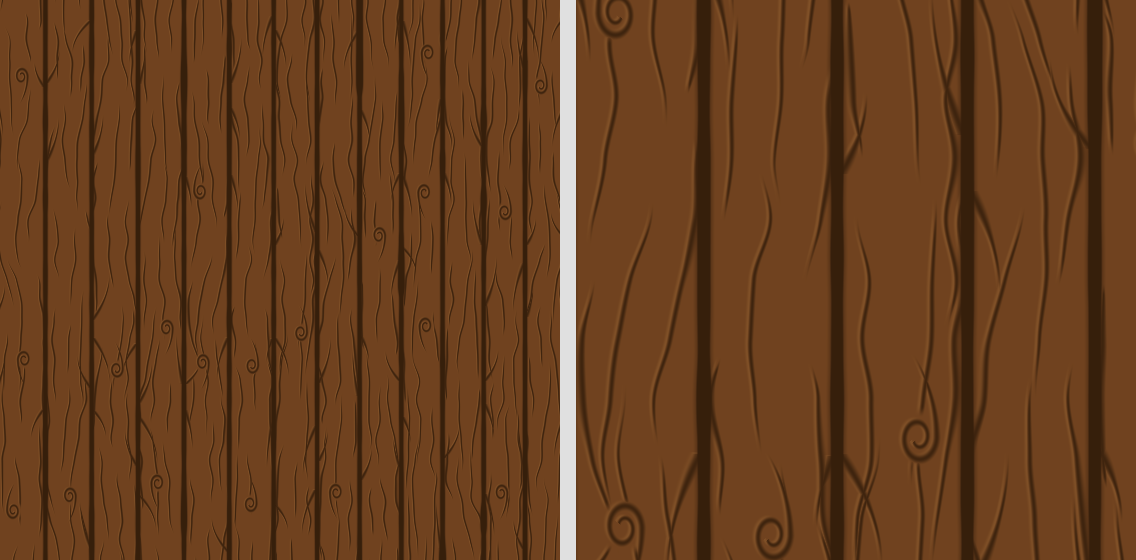
Left, the full canvas; right, a detail of the centre.
Reproduce this texture procedurally as a Shadertoy shader.

```glsl
// Brown wooden planks with dark gaps, wavy engraved grain, edge cracks and curls.
#define GAPS 12
#define GAP_HALF 0.0038
#define LANES 3.0
#define GRAIN_CELL 0.17
#define CRACK_CELL 0.14
#define CURL_CELL 0.25
#define CURL_PITCH 0.0055
#define LINE 0.0015
#define WOOD vec3(0.44, 0.26, 0.12)
#define SHADE vec3(0.31, 0.18, 0.08)
#define GROOVE vec3(0.21, 0.12, 0.045)
#define HIGHLIGHT vec3(0.53, 0.34, 0.17)

vec3 hash3(vec2 p) {
    vec3 q = fract(p.xyx * vec3(0.1031, 0.1030, 0.0973));
    q += dot(q, q.yxz + 33.33);
    return fract((q.xxy + q.yzz) * q.zyx);
}

float noise(float x, float seed) {
    float i = floor(x), f = fract(x);
    f *= f * (3.0 - 2.0 * f);
    return mix(hash3(vec2(i, seed)).x, hash3(vec2(i + 1.0, seed)).x, f);
}

// Centre of a gap; the spacing drifts slowly across the canvas.
float gapX(float i) {
    float drift = 0.0124 * sin(0.38 * i - 0.4);
    return 0.0859 + 0.0781 * i + drift - 0.012 * step(i, -0.5);
}

// Distance to the worn edge of a gap, negative inside.
float gapDistance(vec2 p, float i) {
    float bulge = hash3(vec2(i, 7.0)).x * smoothstep(0.6, 0.95, noise(p.y * 14.0, i));
    float ragged = noise(p.y * 35.0, i + 40.0) - 0.5;
    return abs(p.x - gapX(i)) - GAP_HALF - 0.003 * bulge - 0.0007 * ragged;
}

// Soft line that vanishes as its width reaches zero.
float stroke(float d, float width) {
    float soft = max(0.0008, 0.7 / iResolution.y);
    return (1.0 - smoothstep(0.0, width + soft, abs(d))) * smoothstep(0.0, 0.0008, width);
}

// Spiral of two turns with a bent tail.
float curl(vec2 q) {
    float t = q.y / 0.05;
    float tailX = 2.0 * CURL_PITCH - 0.014 * t * t;
    float tail = stroke(q.x - tailX, 1.4 * LINE * (1.0 - t) * step(0.0, t));
    q.y *= 0.75;
    float a = fract(atan(q.y, q.x) / 6.28319), r = length(q);
    float turn = a + clamp(round(r / CURL_PITCH - a), 0.0, 1.0);
    float spiral = stroke(r - CURL_PITCH * turn, 0.7 * LINE * turn) * step(0.6, turn);
    return max(tail, spiral);
}

// Engraved marks of one plank lying between l and r.
float engraving(vec2 p, float id, float l, float r) {
    float ink = 0.0, w = r - l;
    float edge = min(p.x - l, r - p.x);
    float widen = 1.0 + 1.6 * (1.0 - smoothstep(0.003, 0.013, edge));
    float flow = 0.022 * (noise(p.y * 7.0, id + 90.0) - 0.5);

    // Grain strokes in lanes that share the flow of the plank.
    for (float lane = 0.0; lane < LANES; lane++) {
        float column = id * LANES + lane;
        float offset = hash3(vec2(column, 3.0)).x;
        float row = floor(p.y / GRAIN_CELL + offset);
        for (float k = -1.0; k <= 1.0; k++) {
            vec2 cell = vec2(column, row + k);
            vec3 a = hash3(cell + 11.0), b = hash3(cell + 57.0);
            float y = p.y - (cell.y + 0.3 + 0.4 * a.x - offset) * GRAIN_CELL;
            float t = y / (GRAIN_CELL * mix(0.25, 0.72, a.y));
            float x = l + w * (lane + 0.25 + 0.5 * a.z) / LANES + flow;
            x += 0.2 * (b.x - 0.5) * y;
            x += 0.009 * (noise(p.y * 28.0, column + 130.0) - 0.5);
            float taper = max(1.0 - t * t, 0.0);
            ink = max(ink, stroke(p.x - x, LINE * mix(0.7, 1.2, b.y) * taper * widen));
        }
    }

    // Cracks that leave a gap wide and thin out into the wood.
    float crackRow = floor(p.y / CRACK_CELL);
    for (float side = 0.0; side < 2.0; side++) {
        vec3 a = hash3(vec2(id * 2.0 + side, crackRow + 201.0));
        vec3 b = hash3(vec2(id * 2.0 + side, crackRow + 307.0));
        float y = fract(p.y / CRACK_CELL);
        y = b.x < 0.5 ? y : 1.0 - y;
        float t = (y - 0.3 * a.x) / mix(0.3, 0.65, a.y);
        float x = w * mix(0.12, 0.4, a.z) * (1.0 - (1.0 - t) * (1.0 - t));
        float inset = side < 0.5 ? p.x - l : r - p.x;
        float on = step(0.0, t) * step(t, 1.0) * step(b.y, 0.45);
        float width = mix(0.0045, 0.0012, smoothstep(0.0, 0.6, t)) * (1.0 - t * t);
        ink = max(ink, on * stroke(inset - x - 0.002, width));
    }

    // Sparse curls, each with a clear patch around it.
    float curlRow = floor(p.y / CURL_CELL);
    vec3 c = hash3(vec2(id + 5.0, curlRow + 411.0));
    vec3 m = hash3(vec2(id + 5.0, curlRow + 523.0));
    vec2 centre = vec2(l + w * mix(0.35, 0.65, c.x), (curlRow + mix(0.3, 0.7, c.y)) * CURL_CELL);
    vec2 q = (p - centre) * (step(0.5, m.xy) * 2.0 - 1.0);
    if (c.z < 0.45) ink = max(ink * smoothstep(0.012, 0.019, length(q)), curl(q));
    return ink;
}

void mainImage(out vec4 fragColor, in vec2 fragCoord) {
    vec2 p = fragCoord / iResolution.xy;
    float id = 0.0;
    for (int i = 0; i < GAPS; i++) id += step(gapX(float(i)), p.x);
    float l = gapX(id - 1.0), r = gapX(id);

    // Wood with grooves lit along one side.
    float dark = engraving(p, id, l, r);
    float lit = engraving(p + vec2(0.0019, -0.0008), id, l, r);
    vec3 color = mix(WOOD, HIGHLIGHT, 0.7 * lit * (1.0 - dark));
    color = mix(color, GROOVE, 0.85 * dark);

    // Gaps with a soft shadow.
    float d = min(gapDistance(p, id - 1.0), gapDistance(p, id));
    float aa = max(0.0007, 0.7 / iResolution.x);
    color = mix(color, min(color, SHADE), 0.6 * (1.0 - smoothstep(0.0, 0.003, d)));
    color = mix(color, GROOVE, 1.0 - smoothstep(-aa, aa, d));
    fragColor = vec4(color, 1.0);
}
```
